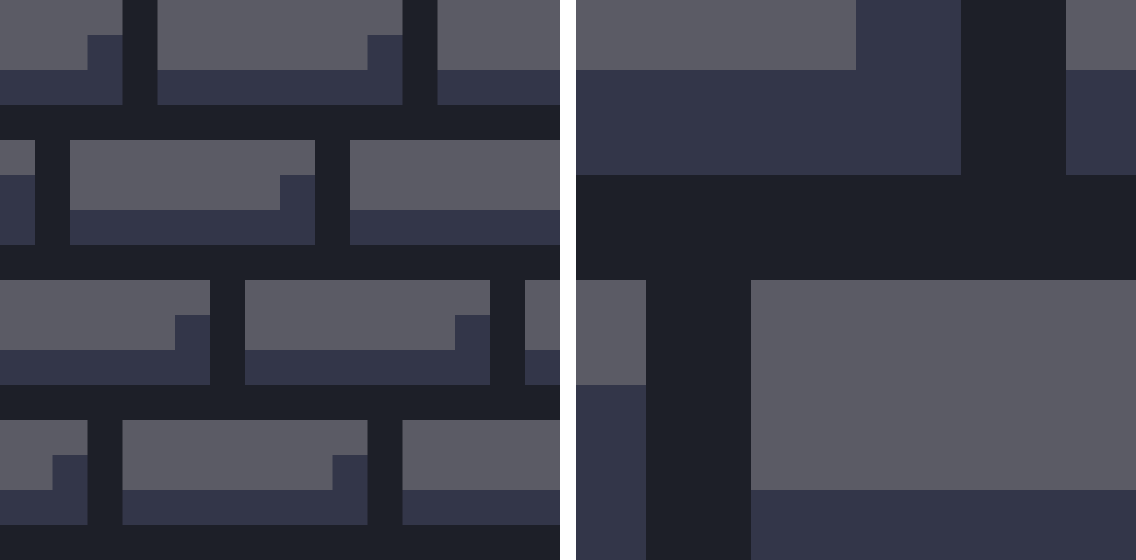
Left, the full canvas; right, a detail of the centre.
This texture is drawn by a Shadertoy shader. Its source:

```glsl
// Blocky brick wall: four courses of two bricks, each course shifted sideways.
// Works on a grid of 16 units per canvas height; every brick is 7 by 3 units
// with a 1 unit mortar gap and a stepped shadow along its bottom right.

// Antialiased coverage of the side where the signed distance is positive.
float inside(float dist, float pixel) {
    return clamp(dist / pixel + 0.5, 0.0, 1.0);
}

void mainImage(out vec4 fragColor, in vec2 fragCoord) {
    float pixel = 16.0 / iResolution.y;
    vec2 p = fragCoord * pixel;

    // Courses are 4 units high, split halfway through the mortar
    float course = mod(floor((p.y - 0.5) / 4.0), 4.0);

    // The sideways step shrinks from course to course: 3.5, 3.0, 2.5
    float shift = 3.5 + course * (3.75 - 0.25 * course);
    vec2 cell = mod(p - vec2(shift - 0.5, 0.5), vec2(8.0, 4.0));

    // Brick outline, centred in its cell
    vec2 border = vec2(3.5, 1.5) - abs(cell - vec2(4.0, 2.0));
    float brick = inside(min(border.x, border.y), pixel);

    // Lit face: all but the bottom strip and the notch at the right
    float aboveStrip = min(cell.y - 1.5, 6.5 - cell.x);
    float lit = inside(max(aboveStrip, cell.y - 2.5), pixel);

    vec3 mortarColor = vec3(0.113, 0.121, 0.155);
    vec3 shadowColor = vec3(0.201, 0.212, 0.286);
    vec3 faceColor = vec3(0.358, 0.357, 0.396);
    vec3 color = mix(mortarColor, mix(shadowColor, faceColor, lit), brick);

    fragColor = vec4(color, 1.0);
}
```
